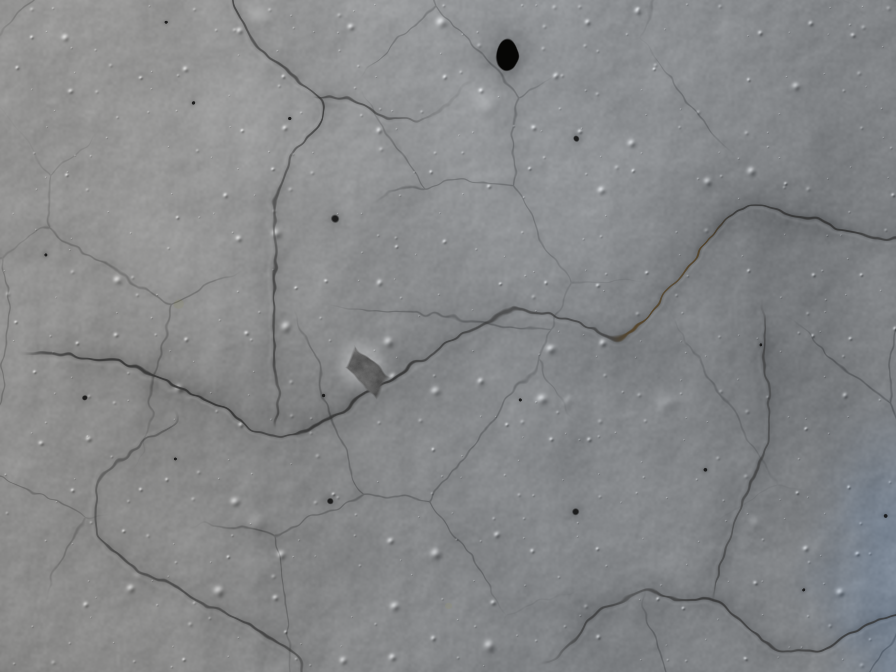
This texture is drawn by a Shadertoy shader. Its source:

```glsl
// Weathered grey painted plaster: soft stains, long branching cracks,
// faint hairlines, raised specks, pinholes, one deep hole and one chip.
// Cracks are noise-warped implicit curves; specks sit in a hashed grid.

vec2 hash2(vec2 p) {
    vec3 q = fract(p.xyx * vec3(.1031, .1030, .0973));
    q += dot(q, q.yzx + 33.33);
    return fract((q.xx + q.yz) * q.zy);
}

float noise(vec2 p) {
    vec2 i = floor(p), f = fract(p), u = f * f * (3. - 2. * f);
    return mix(mix(hash2(i).x, hash2(i + vec2(1, 0)).x, u.x),
               mix(hash2(i + vec2(0, 1)).x, hash2(i + 1.).x, u.x), u.y);
}

float fbm(vec2 p) {
    float sum = 0., amp = .5;
    for (int i = 0; i < 5; i++) {
        sum += amp * noise(p);
        p = mat2(1.6, 1.2, -1.2, 1.6) * p + 7.3;
        amp *= .5;
    }
    return sum;
}

vec2 wobble(vec2 p) {
    return vec2(noise(p), noise(p + 41.7)) - .5;
}

// Signed offset from crack k, and how present the crack is there
vec2 crack(int k, vec2 p) {
    float x = p.x, y = p.y;
    if (k == 0) {
        float sag = exp(-pow((x - .42) / .15, 2.)), rise = exp(-pow((x - .78) / .1, 2.));
        float line = .48 - .13 * sag + .05 * rise + .22 * smoothstep(.9, 1.13, x)
                   - .04 * smoothstep(1.15, 1.3, x);
        return vec2(y - line, smoothstep(.02, .07, x));
    }
    if (k == 1) {
        float line = .41 + .06 * exp(-pow((y - .83) / .06, 2.)) - .08 * smoothstep(.84, 1., y);
        return vec2(x - line, .75 * smoothstep(.36, .39, y));
    }
    if (k == 2)
        return vec2(x - 1.07 - .07 * smoothstep(.12, .38, y),
                    .6 * smoothstep(.11, .16, y) * (1. - smoothstep(.5, .57, y)));
    if (k == 3)
        return vec2(y - .02 - .1 * smoothstep(.8, .96, x) + .08 * smoothstep(1.06, 1.18, x)
                    - .04 * smoothstep(1.2, 1.33, x), .8 * smoothstep(.8, .88, x));
    if (k == 4)
        return vec2(x - .15 - .11 * smoothstep(.28, .4, y) - .3 * (1. - smoothstep(0., .22, y)),
                    .65 * (1. - smoothstep(.37, .41, y)));
    return vec2(y - .85 + .04 * smoothstep(.5, .6, x) - .08 * smoothstep(.62, .75, x),
                .6 * smoothstep(.45, .47, x) * (1. - smoothstep(.54, .74, x)));
}

// Distance to the nearest border between irregular cells
float cellBorder(vec2 p) {
    vec2 base = floor(p), nearest = vec2(9.);
    for (int k = 0; k < 9; k++) {
        vec2 c = base + vec2(k % 3 - 1, k / 3 - 1), d = c + hash2(c) - p;
        if (dot(d, d) < dot(nearest, nearest)) nearest = d;
    }
    float border = 9.;
    for (int k = 0; k < 25; k++) {
        vec2 c = base + vec2(k % 5 - 2, k / 5 - 2), d = c + hash2(c) - p, gap = d - nearest;
        if (dot(gap, gap) > 1e-5) border = min(border, dot(.5 * (d + nearest), normalize(gap)));
    }
    return border;
}

// Offset from this grid cell's speck, in units of the speck's radius
vec2 scatter(vec2 p, float n, float share, float size) {
    vec2 cell = floor(p * n), place = hash2(cell + n), kind = hash2(cell + n * 3.7);
    if (kind.x > share) return vec2(9.);
    return (p - (cell + .2 + .6 * place) / n) / (size * mix(.35, 1., kind.y * kind.y * kind.y));
}

float emboss(vec2 d) {
    return exp(-dot(d, d)) * (dot(d, vec2(-.6, .8)) + .25);
}

void mainImage(out vec4 fragColor, in vec2 fragCoord) {
    float px = 1. / iResolution.y;
    vec2 p = fragCoord * px;
    vec2 fine = wobble(p * 70.) * .006 + wobble(p * 24.) * .013;
    vec2 q = p + fine + wobble(p * 6.) * .035;

    // Paint: broad stains, drips, trowel relief and grain
    float tone = .553 + .045 * (p.y - .5) - .028 * (p.x - .67);
    tone += .15 * (fbm(p * 2.6 + 3.) - .48) + .05 * (fbm(p * 13.) - .48);
    tone += .022 * (noise(vec2(p.x * 38., p.y * 2.)) - .5);
    tone += .13 * (fbm(p * 28.) - fbm(p * 28. + vec2(.12, -.16)));
    tone += .022 * (noise(p * 210.) - .5);
    tone -= .05 * exp(-dot((p - vec2(1.22, .5)) / vec2(.14, .2), (p - vec2(1.22, .5)) / vec2(.14, .2)));
    vec3 col = tone + mix(vec3(.002, .001, -.002), vec3(-.01, .001, .013), smoothstep(.1, .9, p.x));
    float damp = smoothstep(1.17, 1.33, p.x + .12 * (fbm(p * 7.) - .5)) * (1. - smoothstep(.2, .45, p.y));
    col += damp * vec3(-.03, .005, .05);

    // Yellowed stains
    float stain = length(scatter(p + fine * .5, 2.6, .4, .016));
    col = mix(col, vec3(.56, .56, .48), .45 * (1. - smoothstep(.8, 1.1, stain)));

    // Blisters and raised specks
    col += .13 * emboss(scatter(p + fine, 3.3, .5, .022));
    col += .42 * emboss(scatter(p + fine * .2, 13., .5, .0068));
    col += .22 * emboss(scatter(p, 33., .3, .0032));

    // Hairlines
    float hair = cellBorder(q * 3.7 + 5.) / 3.7;
    float hairGate = smoothstep(.42, .68, noise(p * 4.5 + 11.));
    col -= hairGate * (.1 * (1. - smoothstep(0., .001 + px, hair)) + .02 * exp(-hair * 110.));

    // Cracks: shaded margin, pale lip, dark core, rust on the climb
    for (int k = 0; k < 6; k++) {
        vec2 c = crack(k, q);
        vec2 slope = vec2(crack(k, q + vec2(.002, 0)).x, crack(k, q + vec2(0, .002)).x) - c.x;
        float side = c.x / length(slope / .002), d = abs(side);
        float wear = c.y * (.55 + .6 * noise(p * 17. + float(k) * 9.));
        col -= wear * (.065 * exp(-d * 38.) + .055 * exp(-d * 170.));
        col += wear * .05 * exp(-pow((side + .006) / .003, 2.));
        float rust = k == 0 ? smoothstep(.9, .94, p.x) * (1. - smoothstep(1.04, 1.1, p.x)) : 0.;
        float core = 1. - smoothstep(.0004, .0014 + px, d);
        col = mix(col, mix(vec3(.21, .21, .21), vec3(.33, .26, .15), rust), core * min(wear, .9));
    }

    // Pinholes
    float pin = length(scatter(p + fine * .2, 5.5, .28, .0075));
    col -= .07 * exp(-pin * pin * .3);
    col = mix(col, vec3(.07), .9 * (1. - smoothstep(.5, 1.1, pin)));

    // Chip with a pale raised rim
    vec2 chip = mat2(.77, .64, -.64, .77) * (p + fine * .8 - vec2(.545, .447));
    chip = vec2(chip.x * .77 + chip.y * .2, chip.y) / vec2(.026, .018);
    float chipEdge = max(abs(chip.x), abs(chip.y));
    col += .13 * exp(-pow(length(p - vec2(.537, .458)) / .034, 4.));
    vec3 rubble = vec3(.39 + .2 * (fbm(p * 75.) - .5) - .09 * smoothstep(.545, .57, p.x));
    col = mix(col, rubble, 1. - smoothstep(.85, 1.05, chipEdge));

    // Deep hole with a smudged edge
    vec2 hole = (p + fine * .7 - vec2(.752, .918)) * vec2(1.2, 1.);
    float r = length(hole);
    col -= .13 * exp(-pow(r / .034, 2.));
    col = mix(col, vec3(.025, .022, .02), 1. - smoothstep(.019, .021 + px, r));

    fragColor = vec4(clamp(col, 0., 1.), 1.);
}
```
